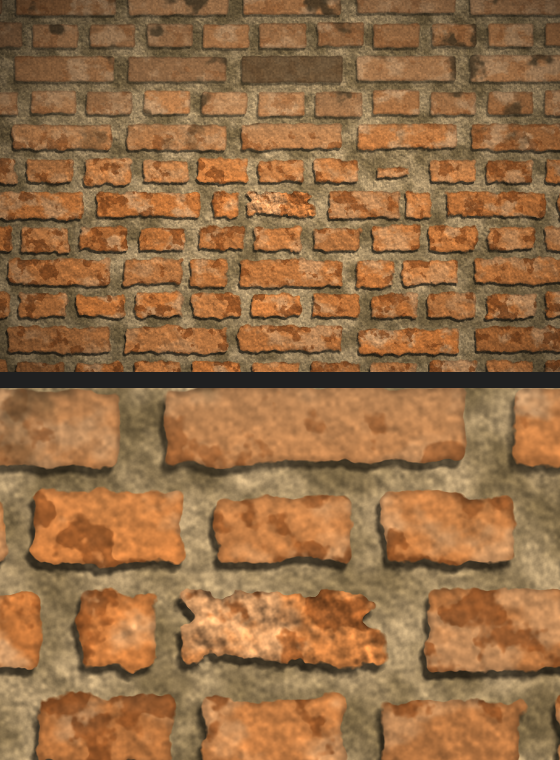
Top, the full canvas; bottom, a detail of the centre.
Write a Shadertoy shader that draws this texture.

```glsl
const float ROW_PITCH = 0.0909;
const float FIRST_ROW = 0.0866;
const vec2 LIGHT = vec2(0.004, 0.007);

const vec3 MORTAR_DARK = vec3(0.43, 0.36, 0.24);
const vec3 MORTAR_PALE = vec3(0.66, 0.56, 0.41);
const vec3 BRICK_BROWN = vec3(0.65, 0.47, 0.31);
const vec3 BRICK_ORANGE = vec3(0.73, 0.44, 0.22);
const vec3 BRICK_CHIP = vec3(0.49, 0.27, 0.12);
const vec3 LIME = vec3(0.77, 0.62, 0.46);
const vec3 SOOT = vec3(0.25, 0.21, 0.14);

struct Brick {
    float dist;   // signed distance to the brick edge
    vec2 cell;    // column and row
    float piece;  // 0 = left or whole, 1 = right part of a split brick
};

float hash(vec2 p) {
    return fract(sin(dot(p, vec2(127.1, 311.7))) * 43758.5453);
}

float noise(vec2 p) {
    vec2 i = floor(p), f = fract(p);
    f = f * f * (3.0 - 2.0 * f);
    return mix(mix(hash(i), hash(i + vec2(1, 0)), f.x),
               mix(hash(i + vec2(0, 1)), hash(i + vec2(1, 1)), f.x), f.y);
}

float fbm(vec2 p) {
    float sum = 0.0, amp = 0.533;
    for (int i = 0; i < 4; i++) {
        sum += amp * noise(p);
        p = mat2(1.6, 1.2, -1.2, 1.6) * p + 7.3;
        amp *= 0.5;
    }
    return sum;
}

float roundBox(vec2 p, vec2 halfSize, float r) {
    vec2 d = abs(p) - halfSize + r;
    return length(max(d, 0.0)) + min(max(d.x, d.y), 0.0) - r;
}

float isCell(vec2 cell, vec2 target) {
    return 1.0 - step(0.5, distance(cell, target));
}

// Alternating courses of long stretchers and short headers
Brick brickAt(vec2 p, float wear) {
    p += (vec2(noise(p * 9.0), noise(p * 9.0 + 31.0)) - 0.5) * 0.008 * wear;
    float row = floor((p.y - FIRST_ROW) / ROW_PITCH + 0.5);
    bool header = mod(row, 2.0) > 0.5;
    float pitch = (0.1575 - 0.0005 * row) * (header ? 1.0 : 2.0);
    float origin = header ? 0.742 + 0.0023 * row : (row == 4.0 ? 0.709 : 0.785);
    float col = floor((p.x - origin) / pitch + 0.5);
    vec2 cell = vec2(col, row);
    vec2 local = p - vec2(origin + col * pitch, FIRST_ROW + row * ROW_PITCH);

    // Some stretchers in the worn courses are two pieces
    float left = -0.5 * pitch + (header ? 0.013 : 0.018);
    float right = -left, piece = 0.0;
    bool divided = (row == 2.0 && abs(col) == 1.0) || (row == 4.0 && abs(col - 0.5) < 1.0);
    if (divided) {
        float seam = (row == 2.0 ? -0.03 : 0.06) * sign(col - 0.5);
        piece = step(seam, local.x);
        if (piece > 0.5) left = seam + 0.008;
        else right = seam - 0.008;
    }

    vec2 key = cell + piece * 0.37;
    vec2 jitter = (vec2(hash(key), hash(key + 5.1)) - 0.5) * 0.006;
    vec2 halfSize = vec2(0.5 * (right - left), header ? 0.0335 : 0.036);
    halfSize -= 0.004 * hash(key + 9.7);
    float d = roundBox(local - vec2(0.5 * (left + right), 0.0) - jitter, halfSize, 0.007);
    d += (fbm(p * 42.0) - 0.5) * mix(0.007, 0.018, wear);

    // One brick smeared over, one crumbling
    d += isCell(cell, vec2(2, 5)) * 0.022;
    d += isCell(cell, vec2(0, 4)) * piece * 0.05 * max(fbm(p * 30.0 + 4.0) - 0.45, 0.0);
    return Brick(d, cell, piece);
}

float relief(vec2 p, float scale) {
    return fbm(p * scale) - fbm((p + 0.6 * LIGHT) * scale);
}

vec3 mortarColor(vec2 p) {
    vec3 c = mix(MORTAR_DARK, MORTAR_PALE, smoothstep(0.2, 0.8, fbm(p * 22.0)));
    return c * (1.0 + 0.55 * relief(p, 90.0)) * (0.86 + 0.28 * noise(p * 240.0));
}

vec3 brickColor(vec2 p, Brick b, float wear) {
    vec2 key = b.cell + b.piece * 0.37;
    float tone = hash(key + 2.3);
    vec2 q = p + 3.0 * hash(key);
    vec3 c = mix(BRICK_BROWN, BRICK_ORANGE, clamp(0.8 * wear + 0.5 * tone - 0.2, 0.0, 1.0));
    c *= 0.9 + 0.2 * hash(key + 8.4);

    // Lime bloom, chips and soot
    float bloom = smoothstep(0.46, 0.68, fbm(q * vec2(20.0, 26.0)));
    c = mix(c, LIME, bloom * (0.35 + 0.4 * tone));
    float chips = smoothstep(0.57, 0.67, fbm(q * 34.0 + 17.0));
    c = mix(c, BRICK_CHIP, chips * mix(0.25, 0.75, wear));
    float stain = smoothstep(0.61, 0.72, fbm(p * 13.0 + 40.0)) * (1.0 - wear);
    stain = max(stain, 0.8 * isCell(b.cell, vec2(0, 8)));
    stain = max(stain, isCell(b.cell, vec2(3, 9)) * smoothstep(0.35, 0.6, fbm(p * 28.0)));
    c = mix(c, SOOT, 0.75 * stain);

    float rough = mix(0.3, 0.75, wear) + isCell(b.cell, vec2(0, 4)) * b.piece;
    c *= 1.0 + rough * relief(p, 55.0);
    c *= 0.9 + 0.2 * noise(p * 230.0);
    return c * mix(0.82, 1.0, smoothstep(0.0, 0.007, -b.dist));
}

void mainImage(out vec4 fragColor, in vec2 fragCoord) {
    vec2 p = fragCoord / iResolution.y;
    vec2 uv = fragCoord / iResolution.xy;
    float aa = max(0.0012, 1.0 / iResolution.y);
    float wear = 1.0 - smoothstep(0.48, 0.78, p.y);

    // Mortar with shadows cast below and left of the bricks
    Brick b = brickAt(p, wear);
    Brick caster = brickAt(p + LIGHT, wear);
    float shadow = 1.0 - smoothstep(-0.003, 0.003, caster.dist);
    vec3 color = mortarColor(p) * (1.0 - mix(0.35, 0.62, wear) * shadow);
    color = mix(color, brickColor(p, b, wear), 1.0 - smoothstep(-aa, aa, b.dist));

    // Light falling off toward the corners
    vec2 fall = (uv - vec2(0.53, 0.44)) * vec2(1.45, 1.3);
    color *= clamp(1.12 - 0.58 * dot(fall, fall), 0.3, 1.12);
    fragColor = vec4(color, 1.0);
}
```
